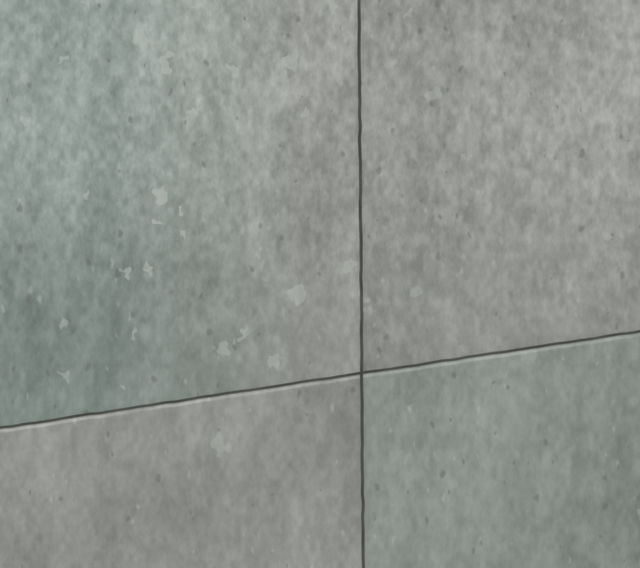
Give the GLSL for this texture, as a Shadertoy shader.

```glsl
// Grey stone slabs meeting at one crossing of thin dark joints, seen slightly askew.
// A sheared grid gives the joints; stretched value noise gives streaks and grain,
// and jittered cells scatter pale flakes and dark pits.

const vec2 CROSSING = vec2(0.637, 0.343);    // where the joints meet, canvas height = 1
const vec2 SLAB_SIZE = vec2(1.4, 1.6);
const float ROW_SLOPE = 0.151;
const float COLUMN_LEAN = -0.008;
const vec2 JOINT_HALF = vec2(0.0026, 0.0022); // column joint, row joint
const float JOINT_WOBBLE = 0.0016;
const vec3 STONE = vec3(0.567, 0.577, 0.555);
const vec3 COOL_TINT = vec3(-0.022, 0.008, 0.008);
const vec3 FLAKE = vec3(0.69, 0.72, 0.69);
const vec3 PIT = vec3(0.39, 0.40, 0.38);
const vec3 JOINT = vec3(0.26, 0.265, 0.25);
const float GRAIN = 0.15;
const float STREAKS = 0.10;
const float CLOUDS = 0.07;
const vec2 FLAKE_CENTRE = vec2(0.30, 0.74);   // flakes gather around here

float hash(vec2 p) {
    vec3 q = fract(vec3(p.xyx) * 0.1031);
    q += dot(q, q.yzx + 33.33);
    return fract((q.x + q.y) * q.z);
}

float noise(vec2 p) {
    vec2 i = floor(p), f = fract(p);
    f = f * f * (3.0 - 2.0 * f);
    return mix(mix(hash(i), hash(i + vec2(1, 0)), f.x),
               mix(hash(i + vec2(0, 1)), hash(i + vec2(1, 1)), f.x), f.y);
}

// Layered noise, centred on zero
float fbm(vec2 p) {
    float sum = 0.0, weight = 0.5;
    for (int i = 0; i < 4; i++) {
        sum += weight * (noise(p) - 0.5);
        p = mat2(1.6, 1.0, -1.0, 1.6) * p + 17.3;
        weight *= 0.55;
    }
    return sum;
}

// Coverage of ragged specks, one at most per cell
float specks(vec2 p, float cell, float chance, float radius, float stretch, float seed) {
    float cover = 0.0;
    vec2 home = floor(p / cell);
    vec2 warp = (vec2(noise(p * 95.0), noise(p * 95.0 + 40.0)) - 0.5) * radius * 1.3;
    for (int y = -1; y <= 1; y++)
    for (int x = -1; x <= 1; x++) {
        vec2 id = home + vec2(x, y);
        vec2 key = id + seed;
        vec2 centre = (id + vec2(hash(key + 3.1), hash(key + 7.7))) * cell;
        float size = radius * mix(0.35, 1.0, pow(hash(key + 11.9), 2.0));
        float d = length((p + warp - centre) * vec2(1.0, 1.0 / stretch)) - size;
        float present = step(hash(key), chance);
        cover = max(cover, present * (1.0 - smoothstep(-0.0025, 0.002, d)));
    }
    return cover;
}

void mainImage(out vec4 fragColor, in vec2 fragCoord) {
    vec2 p = fragCoord / iResolution.y;
    float pixel = 1.0 / iResolution.y;

    // Sheared slab grid and signed offset from the nearest joints
    vec2 grid = p - CROSSING;
    grid -= vec2(COLUMN_LEAN * grid.y, ROW_SLOPE * grid.x);
    vec2 slab = floor(grid / SLAB_SIZE);
    vec2 offset = grid - SLAB_SIZE * round(grid / SLAB_SIZE);
    offset += JOINT_WOBBLE * (vec2(noise(vec2(3.0, p.y * 45.0)),
                                   noise(vec2(p.x * 45.0, 8.0))) - 0.5);
    vec2 s = p + slab * vec2(5.3, 7.1) + 20.0;   // each slab has its own stone
    float upper = step(0.0, grid.y), left = 1.0 - step(0.0, grid.x);

    // Broad light: brighter towards the top, dimmer at the left middle and lower right
    vec3 col = STONE + 0.055 * smoothstep(0.3, 1.0, p.y) - 0.018;
    col -= 0.04 * upper * (1.0 - smoothstep(0.0, 0.4, length((p - vec2(0.0, 0.45)) * vec2(1.0, 1.3))));
    col -= 0.05 * (1.0 - smoothstep(0.0, 0.45, length(p - vec2(1.13, 0.08))));
    col += COOL_TINT * upper * left * (1.0 - smoothstep(0.15, 0.6, p.x));
    col += COOL_TINT * 0.5 * (1.0 - upper) * (1.0 - left);

    // Clouds, leaning streaks and fine upright grain
    vec2 lean = vec2(s.x - 0.12 * s.y, s.y);
    col += CLOUDS * fbm(s * 5.0);
    col += STREAKS * fbm(lean * vec2(15.0, 2.8));
    float grain = fbm(s * vec2(100.0, 62.0)) + 0.6 * fbm(s * vec2(42.0, 24.0) + 9.0);
    col += GRAIN * grain * mix(0.65, 1.1, smoothstep(0.2, 0.8, p.y));

    // Scattered flakes and pits
    float gather = exp(-8.0 * dot(p - FLAKE_CENTRE, p - FLAKE_CENTRE)) * upper * left;
    float flakes = specks(s, 0.075, 0.08 + 0.42 * gather, 0.015, 1.25, 0.0);
    float chips = specks(s, 0.035, 0.16, 0.0045, 1.9, 31.0);
    float pits = specks(s, 0.04, 0.22, 0.005, 1.5, 67.0);
    col = mix(col, FLAKE, flakes * (0.35 + 0.35 * gather));
    col = mix(col, FLAKE, chips * 0.40);
    col = mix(col, PIT, pits * 0.45);

    // Joints: soft shade, pale lower lip on the row, dark core
    vec2 d = abs(offset);
    col *= 1.0 - 0.10 * exp(-d.x / 0.005) - 0.07 * exp(-d.y / 0.005);
    float lip = exp(-pow((offset.y + 0.0065) / 0.0028, 2.0));
    col += 0.085 * lip * (0.5 + noise(vec2(p.x * 28.0, 2.0)));
    float soft = max(pixel, 0.0014);
    vec2 core = 1.0 - smoothstep(JOINT_HALF - soft, JOINT_HALF + soft, d);
    float wear = 0.78 + 0.22 * noise(p * 38.0);
    col = mix(col, JOINT, max(core.x, core.y) * wear);

    fragColor = vec4(clamp(col, 0.0, 1.0), 1.0);
}
```
